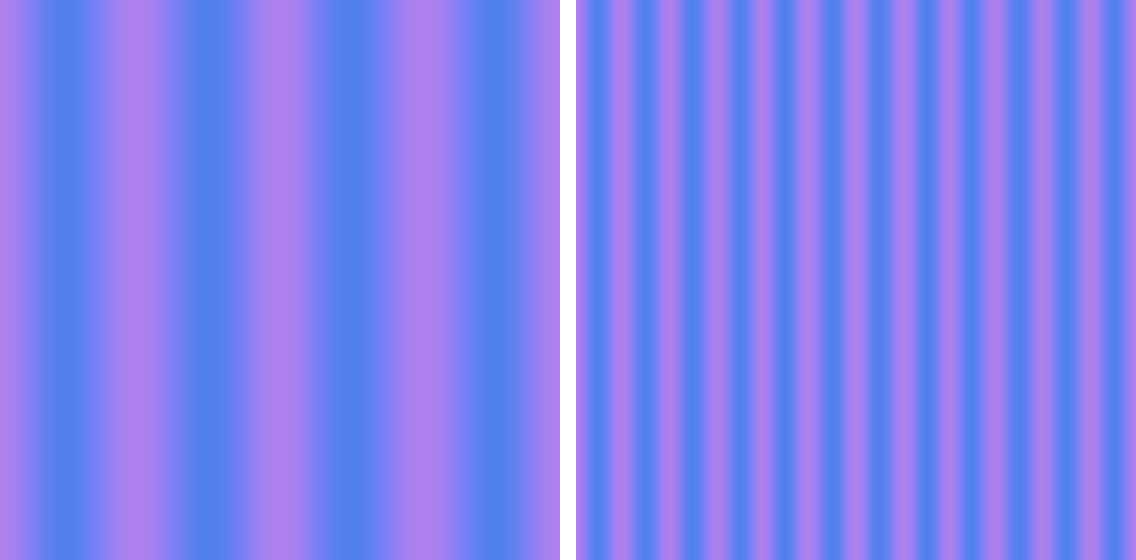
Left: one tile. Right: repeated 3 by 3.
Write a three.js fragment shader that draws this texture map.

```glsl
// Tangent-space normal map of smooth vertical corrugations, four waves across.
#define WAVES 4.0          // whole number of repeats across
#define TILT 0.184         // red swing to either side of neutral
#define NEUTRAL 0.5        // red and green of an untilted normal
#define CREST_BLUE 0.955   // blue where the surface lies flat
#define SLOPE_LOSS 0.028   // blue lost on the steepest slopes
#define DRIFT 0.0065       // slow shift of the wave spacing
#define DRIFT_FINE 0.0039  // second harmonic of that shift
#define TAU 6.2831853

varying vec2 vUv;

// Slightly uneven spacing that wraps over the tile
float driftedX(float x) {
  return x + DRIFT * sin(TAU * x) + DRIFT_FINE * sin(2.0 * TAU * x);
}

// Signed sideways slope of the corrugation, -1 to 1
float waveSlope(float x) {
  return cos(TAU * WAVES * driftedX(x));
}

// Slope packed as a normal colour
vec3 normalColour(float slope) {
  float red = NEUTRAL + TILT * slope;
  float blue = CREST_BLUE - SLOPE_LOSS * slope * slope;
  return vec3(red, NEUTRAL, blue);
}

void main() {
  gl_FragColor = vec4(normalColour(waveSlope(vUv.x)), 1.0);
}
```
